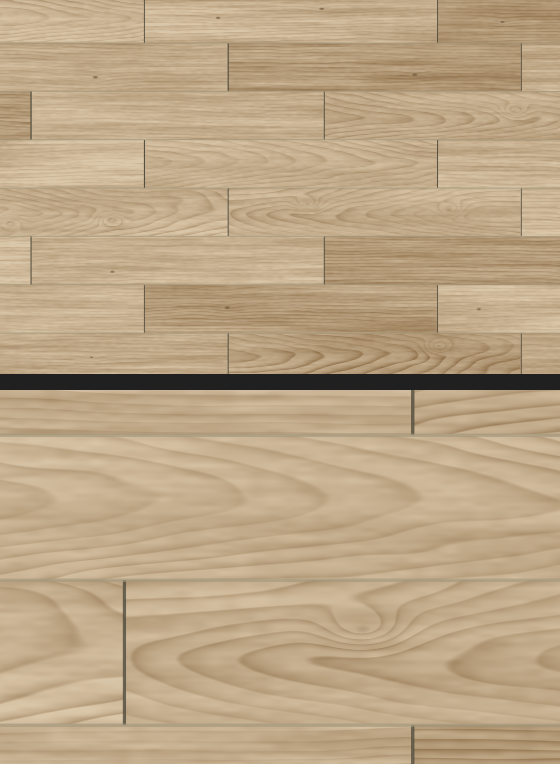
Top: the whole. Bottom: its middle third, enlarged.
Reproduce this texture procedurally as a WebGL 2 fragment shader.

```glsl
#version 300 es
precision highp float;
// Pale oak plank floor: staggered boards with straight grain, arched grain, knots and thin joints.

#define ROW_HEIGHT 0.12924
#define ROW_SHIFT 0.0141
#define PLANK_LENGTH 0.784
#define JOINT_HALF 0.0015
#define RING_DENSITY 66.0
#define RING_CONTRAST 0.40
#define FIBRE_CONTRAST 0.52
#define STREAK_CONTRAST 0.26
#define BROAD_CONTRAST 0.28
#define KNOT_CHANCE 0.35

uniform vec2 u_resolution;
out vec4 fragColor;

const vec3 PALE_WOOD = vec3(0.828, 0.748, 0.628);
const vec3 DARK_WOOD = vec3(0.575, 0.455, 0.308);
const vec3 KNOT_BROWN = vec3(0.400, 0.300, 0.200);
const vec3 GROUT = vec3(0.640, 0.595, 0.490);
const vec3 GAP = vec3(0.270, 0.260, 0.210);

float hash(vec2 p) {
  vec3 q = fract(p.xyx * 0.1031);
  q += dot(q, q.yzx + 33.33);
  return fract((q.x + q.y) * q.z);
}

float noise(vec2 p) {
  vec2 i = floor(p), f = fract(p);
  f = f * f * (3.0 - 2.0 * f);
  return mix(mix(hash(i), hash(i + vec2(1, 0)), f.x),
             mix(hash(i + vec2(0, 1)), hash(i + vec2(1, 1)), f.x), f.y);
}

// Growth rings: slow darkening that ends in a crisp late-wood edge.
float rings(float phase) {
  float t = fract(phase), w = fwidth(phase);
  float line = t * t * t * smoothstep(0.0, max(w, 0.15), 1.0 - t);
  return mix(line, 0.2, smoothstep(0.35, 0.9, w));
}

// Coverage of a line of the given half width, softened over one pixel.
float stroke(float d, float halfWidth, float px) {
  return 1.0 - smoothstep(halfWidth - 0.5 * px, halfWidth + 0.5 * px, abs(d));
}

void main() {
  vec2 pos = gl_FragCoord.xy / u_resolution.y;
  float px = 1.0 / u_resolution.y;

  // Rows count downward; joints step through three staggered positions.
  float down = (1.0 - pos.y + ROW_SHIFT) / ROW_HEIGHT;
  float row = floor(down);
  float stagger = mod(row, 3.0);
  float joint = stagger < 0.5 ? 0.386 : stagger < 1.5 ? 0.610 : 0.083;
  float along = (pos.x - joint) / PLANK_LENGTH;
  float column = floor(along) + 1.0;
  vec2 id = vec2(column, row);
  vec2 p = vec2(fract(along) * PLANK_LENGTH, (0.5 - fract(down)) * ROW_HEIGHT);

  // Dark planks fall on diagonals, arched ones too; the middle rows are palest.
  float seed = hash(id + 17.0);
  float diagonal = row + column;
  float deep = 1.0 - step(0.5, abs(mod(diagonal + 4.0 * step(6.5, row), 5.0) - 2.0));
  float eyeRow = (1.0 - step(0.5, abs(row - 4.0))) * step(column, 1.5);
  float figured = max((1.0 - step(0.5, mod(diagonal, 4.0))) * step(row * column, 11.0), eyeRow);
  float pale = exp(-0.6 * (row - 3.6) * (row - 3.6));
  vec2 shift = vec2(seed * 91.0, hash(id + 5.0) * 57.0);

  // Grain phase: near-parallel lines, or nested arches in figured planks.
  float warp = noise(p * vec2(4.0, 16.0) + shift) - 0.5;
  float ripple = noise(p * vec2(14.0, 50.0) + shift) - 0.5;
  float heart = p.y + (seed - 0.5) * 0.03;
  float direction = seed < 0.5 ? 1.0 : -1.0;
  float arches = 12.0 * direction * p.x
               + RING_DENSITY * sqrt(heart * heart + 0.0004) + 3.0 * warp;
  float lines = RING_DENSITY * 1.7 * (p.y + 0.03 * p.x * (seed - 0.5)) + 1.8 * warp;
  float phase = mix(lines, arches, figured) + 0.5 * ripple;

  // Knots bend the grain into eyes and leave small brown cores.
  float core = 0.0;
  for (int k = 0; k < 2; k++) {
    vec2 key = id * 7.0 + float(k) * 3.7;
    vec2 centre = vec2(0.10 + 0.3 * float(k) + 0.22 * hash(key),
                       0.06 * (hash(key + 2.3) - 0.5));
    float chance = mix(KNOT_CHANCE * (1.0 - 0.6 * figured), 0.9, eyeRow);
    float present = step(hash(key + 9.1), chance);
    vec2 d = (p - centre) * vec2(1.0, 1.9);
    float r = length(d);
    phase += present * mix(0.7, 3.2, figured) * exp(-r * r * 800.0);
    core += present * mix(0.6, 0.15, figured)
          * (1.0 - smoothstep(0.002, 0.009, r + 0.004 * ripple));
  }

  // Ring strength drifts along the board; streaks and fibres run long and level.
  float patchy = 0.4 + 1.1 * noise(p * vec2(3.0, 22.0) + shift + 31.0);
  float ring = (rings(phase) - 0.2) * patchy;
  float streak = noise(p * vec2(2.5, 60.0) + shift + 83.0) - 0.5;
  float fibre = 0.6 * noise(p * vec2(5.0, 125.0) + shift)
              + 0.4 * noise(p * vec2(16.0, 240.0) + shift + 13.0) - 0.5;
  float pores = noise(p * vec2(70.0, 260.0) + shift + 71.0) - 0.5;
  float broad = noise(p * vec2(2.5, 14.0) + shift + 47.0) - 0.5;

  float shade = 0.21 + 0.16 * hash(id + 41.0) + 0.25 * deep - 0.10 * pale
              + RING_CONTRAST * (1.0 + 0.35 * figured + 0.35 * deep) * ring
              + FIBRE_CONTRAST * (1.0 - 0.35 * figured) * fibre
              + STREAK_CONTRAST * (1.0 - 0.5 * figured) * streak
              + 0.14 * pores + BROAD_CONTRAST * broad;
  vec3 color = mix(PALE_WOOD, DARK_WOOD, clamp(shade, -0.1, 1.15));
  color = mix(color, KNOT_BROWN, clamp(core, 0.0, 0.8));

  // Pale grout between rows, dark gaps at plank ends.
  float rowEdge = (fract(down + 0.5) - 0.5) * ROW_HEIGHT;
  float endEdge = (fract(along + 0.5) - 0.5) * PLANK_LENGTH;
  float endDepth = 0.65 + 0.3 * hash(vec2(row, floor(along + 0.5)) + 63.0);
  color = mix(color, GAP, endDepth * stroke(endEdge, JOINT_HALF, px));
  color = mix(color, GROUT, 0.65 * stroke(rowEdge, JOINT_HALF, px));
  fragColor = vec4(color, 1.0);
}
```
